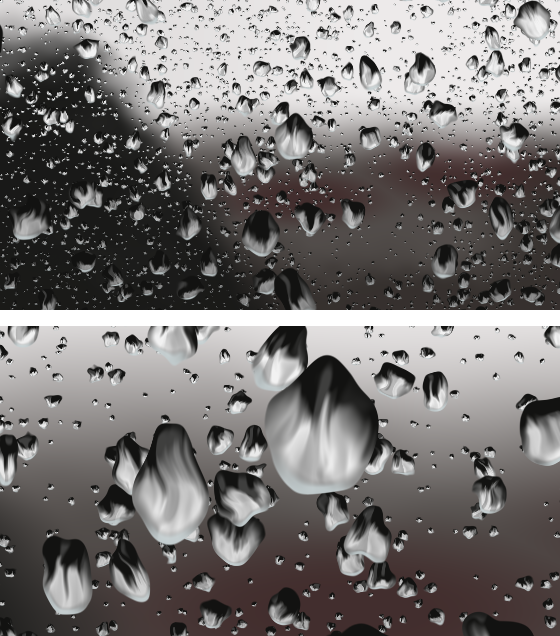
Top: the whole. Bottom: its middle third, enlarged.
Give the GLSL for this texture, as a WebGL 2 fragment shader.

```glsl
#version 300 es
precision highp float;
// Rain drops on a window pane in front of a blurred, overcast garden view.
// Jittered grids of shrinking cells scatter the drops, finest layer first;
// each drop is a warped ellipse shaded as a small upside-down view.

uniform vec2 u_resolution;
out vec4 fragColor;

const int LAYERS = 5;
const vec3 SKY = vec3(0.91, 0.90, 0.90);
const vec3 WALL = vec3(0.32, 0.30, 0.29);
const vec3 SOIL = vec3(0.21, 0.19, 0.18);
const vec3 ROOF = vec3(0.25, 0.16, 0.16);
const vec3 TREE = vec3(0.10, 0.10, 0.095);
const vec3 INK = vec3(0.07, 0.07, 0.065);

float hash(vec2 p) {
    return fract(sin(dot(p, vec2(127.1, 311.7))) * 43758.5453);
}

float noise(vec2 p) {
    vec2 i = floor(p), f = fract(p);
    f = f * f * (3.0 - 2.0 * f);
    return mix(mix(hash(i), hash(i + vec2(1, 0)), f.x),
               mix(hash(i + vec2(0, 1)), hash(i + vec2(1, 1)), f.x), f.y);
}

float fbm(vec2 p) {
    return 0.6 * noise(p) + 0.28 * noise(p * 2.1 + 7.3) + 0.12 * noise(p * 4.3 + 3.1);
}

// Soft elliptical spot, 1 at its centre and 0 outside
float spot(vec2 p, vec2 centre, vec2 size) {
    return 1.0 - smoothstep(0.2, 1.0, length((p - centre) / size));
}

// Out-of-focus view: sky, wall, roofs and a tree on the left
vec3 scene(vec2 uv) {
    float haze = fbm(uv * vec2(7.0, 5.0)) - 0.5;
    vec3 ground = mix(SOIL, WALL, smoothstep(0.0, 0.3, uv.y + 0.3 * haze));
    ground = mix(ground, SOIL, smoothstep(0.8, 1.0, uv.x));
    float roof = max(spot(uv, vec2(0.83, 0.45), vec2(0.24, 0.16)),
                     spot(uv, vec2(0.54, 0.36), vec2(0.22, 0.12)));
    ground = mix(ground, ROOF, 0.85 * roof);
    vec3 sky = SKY * (0.97 + 0.05 * smoothstep(0.2, 0.7, uv.x));
    vec3 col = mix(ground, sky, smoothstep(0.44, 0.70, uv.y + 0.06 * haze));
    float crown = 0.86 - 2.3 * max(uv.x - 0.14, 0.0);
    float tree = smoothstep(-0.14, 0.17, crown - uv.y + 0.25 * haze);
    return mix(col, TREE + 0.08 * max(haze, 0.0), tree);
}

// Share of cells that hold a drop, thinner in two calm patches
float coverage(vec2 uv) {
    return 1.0 - 0.75 * spot(uv, vec2(0.67, 0.25), vec2(0.19, 0.42))
               - 0.55 * spot(uv, vec2(0.70, 0.88), vec2(0.20, 0.35));
}

// Colour inside a drop; q is the drop's own space, d is below 0 inside
vec3 dropColour(vec2 q, float d, float height, float seed) {
    float streak = fbm(vec2(q.x * 2.6, q.y * 0.9) + seed * 57.0) - 0.5;
    float shade = q.y + 1.9 * streak + mix(0.35, -0.40, height);
    vec3 light = mix(vec3(0.60), vec3(0.95), smoothstep(0.05, 0.65, height));
    light *= 1.0 + 0.5 * min(streak, 0.0);
    vec3 col = mix(light, INK, smoothstep(-0.40, 0.35, shade));
    float veil = smoothstep(0.56, 0.78, noise(q * vec2(3.2, 1.3) + seed * 91.0));
    col = mix(col, vec3(0.46), 0.45 * veil);
    float rim = smoothstep(-0.28, -0.02, d);
    col = mix(col, INK, rim * mix(0.4, 0.75, smoothstep(-0.5, 0.4, q.y)));
    float glint = smoothstep(-0.22, -0.10, d) * smoothstep(0.55, 0.95, -q.y);
    return mix(col, vec3(0.84, 0.89, 0.90), 0.75 * glint);
}

// Paints one grid of drops over col
vec3 dropLayer(vec3 col, vec2 p, float aspect, float cell, float density,
               float stretch, float pixel) {
    vec2 home = floor(p / cell);
    for (int j = -1; j <= 1; j++)
    for (int i = -1; i <= 1; i++) {
        vec2 id = home + vec2(i, j);
        vec2 key = id + cell * 913.0;
        vec2 jitter = vec2(hash(key + 11.3), hash(key + 27.9)) - 0.5;
        vec2 centre = (id + 0.5 + 0.75 * jitter) * cell;
        vec2 at = centre / vec2(aspect, 1.0);
        if (hash(key) > density * coverage(at)) continue;

        float h = hash(key + 41.7), k = hash(key + 63.1);
        float radius = cell * mix(0.14, 0.34, h * h);
        vec2 size = radius * vec2(1.0, mix(0.75, stretch, k));
        float tilt = 0.9 * (hash(key + 77.7) - 0.5);
        vec2 q = mat2(cos(tilt), sin(tilt), -sin(tilt), cos(tilt)) * (p - centre) / size;
        if (dot(q, q) > 3.2) continue;

        // Taper and warp the outline
        q.x *= 1.0 + 0.5 * (k - 0.5) * q.y;
        q += 0.55 * (vec2(noise(q * 1.3 + h * 83.0), noise(q * 1.3 + k * 71.0)) - 0.5);
        float d = length(q) - 1.0;
        float soft = pixel / min(size.x, size.y);
        float mask = 1.0 - smoothstep(-soft, soft, d);
        col = mix(col, dropColour(q, d, at.y, h), mask);
    }
    return col;
}

void main() {
    vec2 uv = gl_FragCoord.xy / u_resolution;
    float aspect = u_resolution.x / u_resolution.y;
    vec2 p = uv * vec2(aspect, 1.0);
    vec3 col = scene(uv);
    for (int n = LAYERS - 1; n >= 0; n--) {
        float fine = float(n) / float(LAYERS - 1);
        float cell = 0.22 * pow(0.53, float(n));
        col = dropLayer(col, p, aspect, cell, mix(0.66, 0.38, fine),
                        mix(1.7, 1.1, fine), 0.8 / u_resolution.y);
    }
    fragColor = vec4(col, 1.0);
}
```
